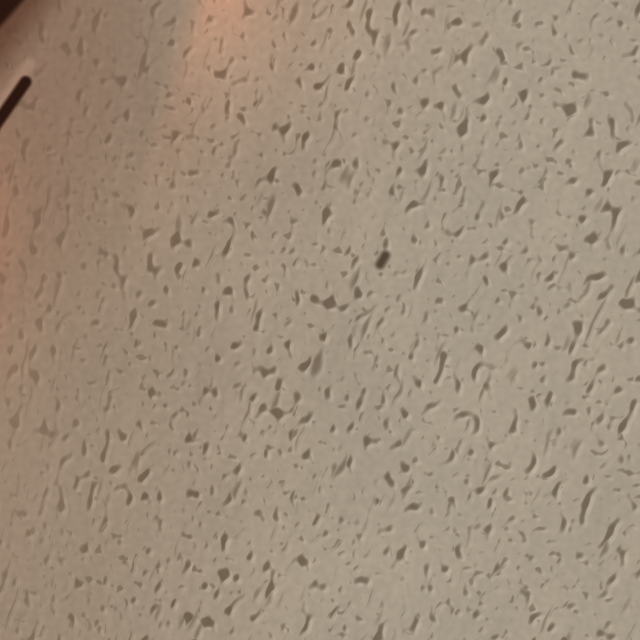
Reproduce this texture procedurally as a three.js fragment shader.

```glsl
varying vec2 vUv;

const vec3 WARM_PLASTER = vec3(0.595, 0.515, 0.435);
const vec3 PALE_PLASTER = vec3(0.655, 0.607, 0.535);
const vec3 BROWN_SHADE = vec3(0.525, 0.415, 0.345);
const vec3 PINK_GLOW = vec3(0.83, 0.60, 0.48);
const vec3 PIT_TINT = vec3(0.62, 0.58, 0.53);
const vec3 DARK_WOOD = vec3(0.17, 0.09, 0.06);

float hash(vec2 cell) {
  vec3 h = fract(vec3(cell.xyx) * 0.1031);
  h += dot(h, h.yzx + 33.33);
  return fract((h.x + h.y) * h.z);
}

float cornerGradient(vec2 cell, vec2 offset) {
  float angle = 6.28318 * hash(cell);
  return dot(vec2(cos(angle), sin(angle)), offset);
}

float gradientNoise(vec2 p) {
  vec2 i = floor(p);
  vec2 f = p - i;
  vec2 w = f * f * f * (f * (f * 6.0 - 15.0) + 10.0);
  vec2 e = vec2(1.0, 0.0);
  float low = mix(cornerGradient(i, f), cornerGradient(i + e, f - e), w.x);
  float high = mix(cornerGradient(i + e.yx, f - e.yx), cornerGradient(i + 1.0, f - 1.0), w.x);
  return mix(low, high, w.y);
}

float segmentDistance(vec2 p, vec2 a, vec2 b) {
  vec2 d = b - a;
  return length(p - a - d * clamp(dot(p - a, d) / dot(d, d), 0.0, 1.0));
}

float stroke(vec2 p, vec2 a, vec2 b, float radius, float blur) {
  return 1.0 - smoothstep(radius - blur, radius + blur, segmentDistance(p, a, b));
}

// Fanned grain: steep and fine at the left, slanted and coarse at the right
vec2 grainSpace(vec2 p) {
  float across = (p.x - 0.27 * p.y) / (1.0 + 0.25 * p.y);
  return vec2(across - 0.15 * across * across, p.y + 0.3 * p.x);
}

float pitLayer(vec2 grain, vec2 scale, float threshold, float seed) {
  return smoothstep(threshold, threshold + 0.3, gradientNoise(grain * scale + seed));
}

float pits(vec2 p) {
  vec2 grain = grainSpace(p);
  grain.x += 0.004 * gradientNoise(p * 38.0);
  float sparse = 0.2 * gradientNoise(p * vec2(9.0, 6.0) + 7.0);
  float chips = pitLayer(grain, vec2(72.0, 36.0), 0.21 + sparse, 11.0);
  float flecks = pitLayer(grain, vec2(105.0, 62.0), 0.27 - sparse, 53.0);
  float scratches = pitLayer(grain, vec2(88.0, 13.0), 0.34 + sparse, 91.0);
  return max(chips, max(0.65 * flecks, 0.8 * scratches));
}

// Broad light on the wall
vec3 wallColor(vec2 p) {
  float light = smoothstep(-0.05, 0.75, p.x + 0.22 * (0.5 - p.y));
  vec3 color = mix(WARM_PLASTER, PALE_PLASTER, light);
  float shade = smoothstep(0.4, 0.95, p.y) * (1.0 - smoothstep(0.05, 0.36, p.x));
  color = mix(color, BROWN_SHADE, 0.75 * shade);
  float blush = exp(-p.x * 16.0 - 18.0 * (p.y - 0.63) * (p.y - 0.63));
  color = mix(color, vec3(0.64, 0.46, 0.36), 0.6 * blush);

  float fromEdge = p.x - 0.305 + 0.27 * (1.0 - p.y);
  float beam = smoothstep(-0.025, 0.025, fromEdge) * exp(-6.0 * max(fromEdge, 0.0));
  color = mix(color, PINK_GLOW, 0.42 * beam * smoothstep(0.55, 1.05, p.y));
  float hotSpot = exp(-length((p - vec2(0.35, 1.01)) * vec2(18.0, 14.0)));
  return mix(color, PINK_GLOW, 0.6 * hotSpot * smoothstep(-0.02, 0.03, fromEdge));
}

// Dark wooden edge in the upper left corner
vec3 addCornerWood(vec3 color, vec2 p) {
  float shadow = stroke(p, vec2(-0.03, 0.92), vec2(0.05, 1.03), 0.04, 0.035);
  color = mix(color, vec3(0.36, 0.23, 0.17), 0.75 * shadow);
  float rim = stroke(p, vec2(-0.01, 0.82), vec2(0.047, 0.90), 0.009, 0.006);
  color = mix(color, vec3(0.66, 0.53, 0.45), 0.7 * rim);
  float block = stroke(p, vec2(-0.02, 0.975), vec2(0.02, 1.02), 0.026, 0.006);
  float sliver = stroke(p, vec2(-0.01, 0.80), vec2(0.04, 0.872), 0.009, 0.004);
  return mix(color, DARK_WOOD, max(block, sliver));
}

void main() {
  vec2 p = vUv;
  vec3 color = wallColor(p);
  color *= 1.0 + 0.035 * gradientNoise(p * 6.0) + 0.03 * gradientNoise(grainSpace(p) * vec2(45.0, 5.0));
  color *= 1.0 + 0.05 * gradientNoise(p * 85.0 + 31.0);

  // Pits with a faintly lit lower right rim
  float relief = mix(0.38, 1.0, smoothstep(0.1, 0.5, p.x + 0.22 * (1.0 - p.y)));
  float pit = pits(p);
  float rim = max(pits(p + vec2(-0.006, 0.005)) - pit, 0.0);
  color = mix(color, color * PIT_TINT, 0.8 * relief * pit);
  color += 0.055 * relief * rim;

  float knot = stroke(p, vec2(0.594, 0.587), vec2(0.602, 0.601), 0.007, 0.005);
  color = mix(color, vec3(0.27, 0.21, 0.16), 0.85 * knot);
  gl_FragColor = vec4(addCornerWood(color, p), 1.0);
}
```
